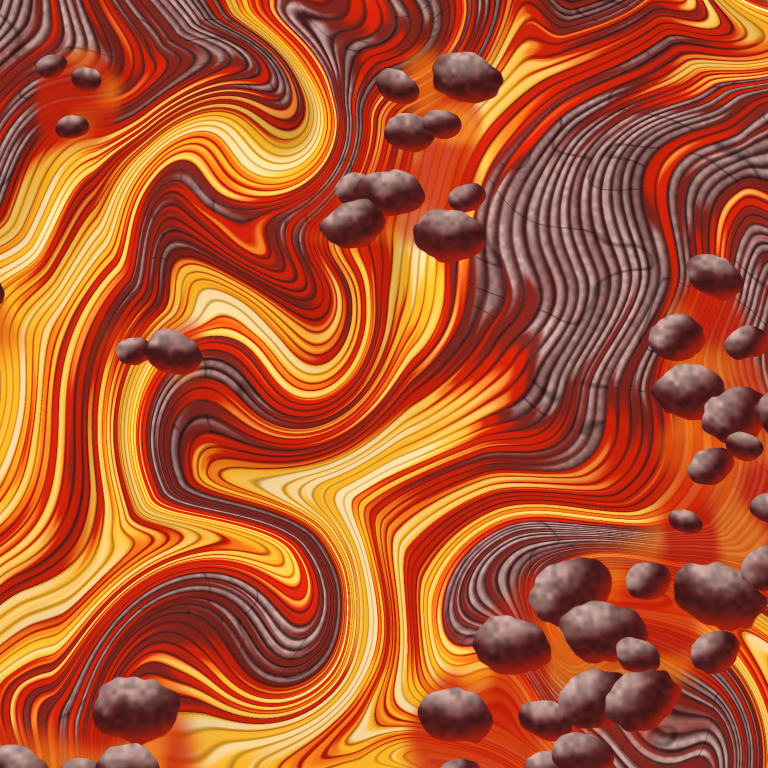
This texture is drawn by a Shadertoy shader. Its source:

```glsl
// Molten lava: streams of ropey strands winding between cooled crust and boulders.
// A warped flow space (x along, y across) carries heat bands and thin strands;
// small clusters of boulders lie in glowing pools on top.

const vec3 CHAR   = vec3(0.29, 0.10, 0.10);
const vec3 ASH    = vec3(0.72, 0.59, 0.56);
const vec3 MAROON = vec3(0.48, 0.14, 0.11);
const vec3 RED    = vec3(0.77, 0.13, 0.04);
const vec3 ORANGE = vec3(0.91, 0.43, 0.09);
const vec3 YELLOW = vec3(0.95, 0.67, 0.14);
const vec3 CREAM  = vec3(0.95, 0.81, 0.58);

float hash(vec2 p) {
    vec3 q = fract(p.xyx * 0.1031);
    q += dot(q, q.yzx + 33.33);
    return fract((q.x + q.y) * q.z);
}

vec2 hash2(vec2 p) { return vec2(hash(p + 11.0), hash(p + 57.0)); }

float noise(vec2 p) {
    vec2 i = floor(p), f = fract(p);
    f = f * f * (3.0 - 2.0 * f);
    return mix(mix(hash(i), hash(i + vec2(1, 0)), f.x),
               mix(hash(i + vec2(0, 1)), hash(i + vec2(1, 1)), f.x), f.y);
}

mat2 rotation(float a) { return mat2(cos(a), sin(a), -sin(a), cos(a)); }

// Turns the plane around one jittered centre per cell, fading outwards
vec2 swirl(vec2 p, float size, float strength) {
    vec2 cell = floor(p / size), shift = vec2(0);
    for (int j = -1; j <= 1; j++)
    for (int i = -1; i <= 1; i++) {
        vec2 id = cell + vec2(i, j);
        vec2 d = p - (id + 0.2 + 0.6 * hash2(id)) * size;
        float fade = max(0.0, 1.0 - dot(d, d) / (0.55 * size * size));
        float turn = strength * (2.0 * hash(id + 5.0) - 1.0);
        shift += rotation(turn * fade * fade) * d - d;
    }
    return p + shift;
}

// Flow coordinates: x runs along the streams, y across them
vec2 flowSpace(vec2 p) {
    p = swirl(p, 0.36, 2.7);
    p += 0.13 * (vec2(noise(p * 2.8), noise(p * 2.8 + 31.0)) - 0.5);
    vec2 along = normalize(vec2(0.5, 0.86));
    vec2 f = vec2(dot(p, along), dot(p, vec2(along.y, -along.x)));
    f.y += 0.075 * sin(f.x * 9.5 + 2.0 * noise(p * 2.0));
    return f;
}

float heatBands(vec2 f) {
    return 0.62 * noise(f * vec2(1.9, 7.5) + 40.0)
         + 0.38 * noise(f * vec2(4.0, 17.0) + 70.0);
}

vec3 heatColor(float heat, vec3 crust) {
    vec3 c = mix(crust, MAROON, smoothstep(-1.0, -0.5, heat));
    c = mix(c, RED, smoothstep(-0.3, 0.15, heat));
    c = mix(c, ORANGE, smoothstep(0.45, 0.8, heat));
    c = mix(c, YELLOW, smoothstep(0.85, 1.25, heat));
    return mix(c, CREAM, smoothstep(1.7, 2.4, heat));
}

vec3 stream(vec2 p) {
    vec2 f = flowSpace(p + 20.0);
    float band = heatBands(f);
    float slope = band - heatBands(f + vec2(0.0, 0.02));

    // Strands: rounded ropes of fine fibres, each tinted along its length
    float phase = f.y * 72.0 + 2.2 * noise(f * vec2(3.0, 15.0));
    float k = fract(phase);
    float tint = noise(vec2(f.x * 5.0, floor(phase) + 300.0));
    float fibre = noise(f * vec2(7.0, 170.0)) - 0.5;
    float body = smoothstep(0.0, 0.2, k) * (1.0 - smoothstep(0.75, 1.0, k));
    float lit = smoothstep(0.05, 0.3, k) * (1.0 - smoothstep(0.4, 1.0, k));

    // Cool crust with grain and cracks across the ropes
    float grain = noise(p * 150.0);
    float crack = smoothstep(0.0, 0.04, abs(noise(f * vec2(22.0, 11.0)) - 0.5));
    float ash = lit * (0.45 + 0.9 * tint) + 0.15 + 0.3 * fibre;
    vec3 crust = mix(CHAR, ASH, clamp(ash, 0.0, 1.0));
    crust *= (0.88 + 0.24 * grain) * mix(0.65, 1.0, crack);

    float heat = (band - 0.5) / 0.158 + 2.0 * (tint - 0.5) + 0.9 * fibre;
    heat += 0.26 - 0.5 * (1.0 - body);
    vec3 c = heatColor(heat, crust);
    float gloss = lit * smoothstep(0.4, 0.85, tint + 0.4 * fibre);
    c = mix(c, CREAM, 0.6 * gloss * smoothstep(0.4, 1.3, heat));
    c *= mix(0.82, 1.04, body);
    return c * clamp(1.0 + 0.9 * slope, 0.8, 1.15);
}

float cluster(vec2 p) { return noise(p * 5.0 + 9.0); }

// Boulders lit from above, red from the glow below; lower ones in front
vec3 addBoulders(vec3 c, vec2 p, float size) {
    float pool = smoothstep(0.68, 0.82, cluster(p) + 0.1 * (noise(p * 20.0) - 0.5));
    c = mix(c, mix(RED, ORANGE, smoothstep(0.4, 0.8, noise(p * 16.0))), 0.8 * pool);
    vec2 cell = floor(p / size);
    float rough = 0.7 * noise(p * 40.0) + 0.3 * noise(p * 85.0) - 0.5;
    float grain = noise(p * 130.0);
    for (int j = 1; j >= -1; j--)
    for (int i = -1; i <= 1; i++) {
        vec2 id = cell + vec2(i, j);
        vec2 center = (id + 0.2 + 0.6 * hash2(id)) * size;
        float radius = size * mix(0.25, 0.65, hash(id + 3.0));
        vec2 d = rotation(hash(id + 8.0) - 0.5) * (p - center) / (radius * vec2(1.15, 0.85));
        float dist = length(d) + 0.3 * rough;
        float cover = (1.0 - smoothstep(0.95, 1.0, dist)) * step(0.73, cluster(center));
        vec3 normal = normalize(vec3(d + 0.9 * rough, sqrt(max(0.05, 1.0 - dist * dist))));
        float light = dot(normal, normalize(vec3(-0.35, 0.8, 0.4)));
        vec3 rock = mix(CHAR, ASH, smoothstep(0.2, 1.0, light)) * (0.8 + 0.4 * grain);
        rock = mix(rock, RED, 0.7 * smoothstep(0.1, -0.7, light));
        c = mix(c, rock, cover);
    }
    return c;
}

void mainImage(out vec4 fragColor, in vec2 fragCoord) {
    vec3 sum = vec3(0);
    for (int s = 0; s < 4; s++) {
        vec2 offset = vec2(s % 2, s / 2) * 0.5 - 0.25;
        vec2 p = (fragCoord + offset) / iResolution.y;
        // Features shrink gently towards the top
        p = vec2((p.x - 0.5) * (1.0 + 0.3 * p.y) + 3.5, p.y + 0.15 * p.y * p.y + 2.0);
        sum += addBoulders(stream(p), p, 0.085);
    }
    fragColor = vec4(sum / 4.0, 1.0);
}
```
